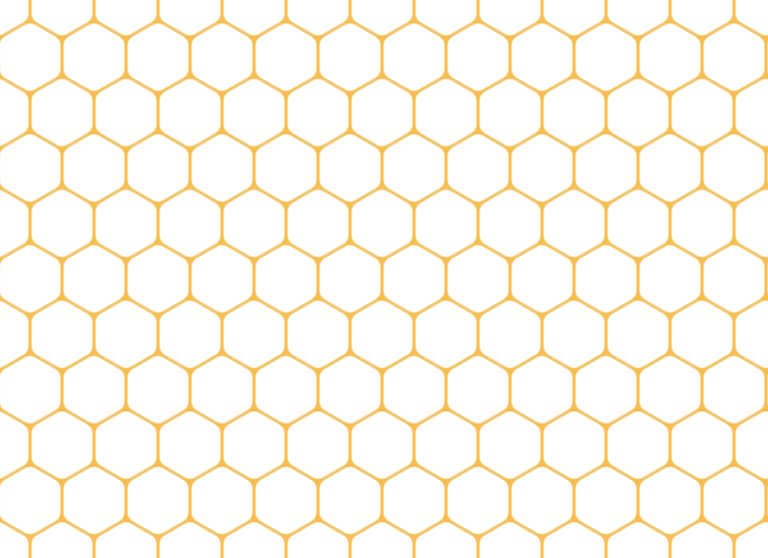
Write a WebGL 1 fragment shader that draws this pattern.

```glsl
precision highp float;

// Honeycomb of upright hexagons, twelve across, in thin amber lines on white.
// Each pixel is folded into its nearest cell; a rounded hexagon distance leaves
// the gaps between cells as lines that swell slightly where three of them meet.

uniform vec2 u_resolution;

const float CELLS_ACROSS = 12.0;
const vec2 FIRST_CENTRE = vec2(0.469, 0.898);
const float HALF_LINE = 0.0246;
const float CORNER_RADIUS = 0.156;
const float SOFTNESS = 0.019;
const float ROOT3 = 1.7320508;

const vec3 WHITE = vec3(1.0);
const vec3 AMBER = vec3(0.965, 0.745, 0.32);
const vec3 PALE_AMBER = vec3(0.94, 0.77, 0.41);

// Offset from the centre of the nearest cell; cells are one unit wide.
vec2 cellOffset(vec2 p) {
  vec2 period = vec2(1.0, ROOT3);
  vec2 a = mod(p + 0.5 * period, period) - 0.5 * period;
  vec2 b = mod(p, period) - 0.5 * period;
  return dot(a, a) < dot(b, b) ? a : b;
}

// Signed distance to a pointy-topped hexagon with the given apothem.
float hexagon(vec2 p, float apothem) {
  vec2 fold = vec2(-0.5 * ROOT3, 0.5);
  vec2 q = abs(p.yx);
  q -= 2.0 * min(dot(fold, q), 0.0) * fold;
  float halfSide = apothem / ROOT3;
  q -= vec2(clamp(q.x, -halfSide, halfSide), apothem);
  return length(q) * sign(q.y);
}

float roundedHexagon(vec2 p, float apothem, float radius) {
  return hexagon(p, apothem - radius) - radius;
}

// Slanted sides are paler, returning to full amber near the junctions.
float slantedSide(vec2 p) {
  vec2 q = abs(p);
  float slant = dot(q, vec2(0.5, 0.5 * ROOT3)) - q.x;
  float junction = min(length(q - vec2(0.5, 0.5 / ROOT3)),
                       length(q - vec2(0.0, 1.0 / ROOT3)));
  return smoothstep(0.0, 0.08, slant) * smoothstep(0.05, 0.15, junction);
}

void main() {
  float pixel = CELLS_ACROSS / u_resolution.x;
  vec2 p = cellOffset(gl_FragCoord.xy * pixel - FIRST_CENTRE);

  float dist = roundedHexagon(p, 0.5 - HALF_LINE, CORNER_RADIUS);
  float edge = max(SOFTNESS, 0.75 * pixel);
  float line = smoothstep(-edge, edge, dist);

  vec3 lineColour = mix(AMBER, PALE_AMBER, slantedSide(p));
  gl_FragColor = vec4(mix(WHITE, lineColour, line), 1.0);
}
```
